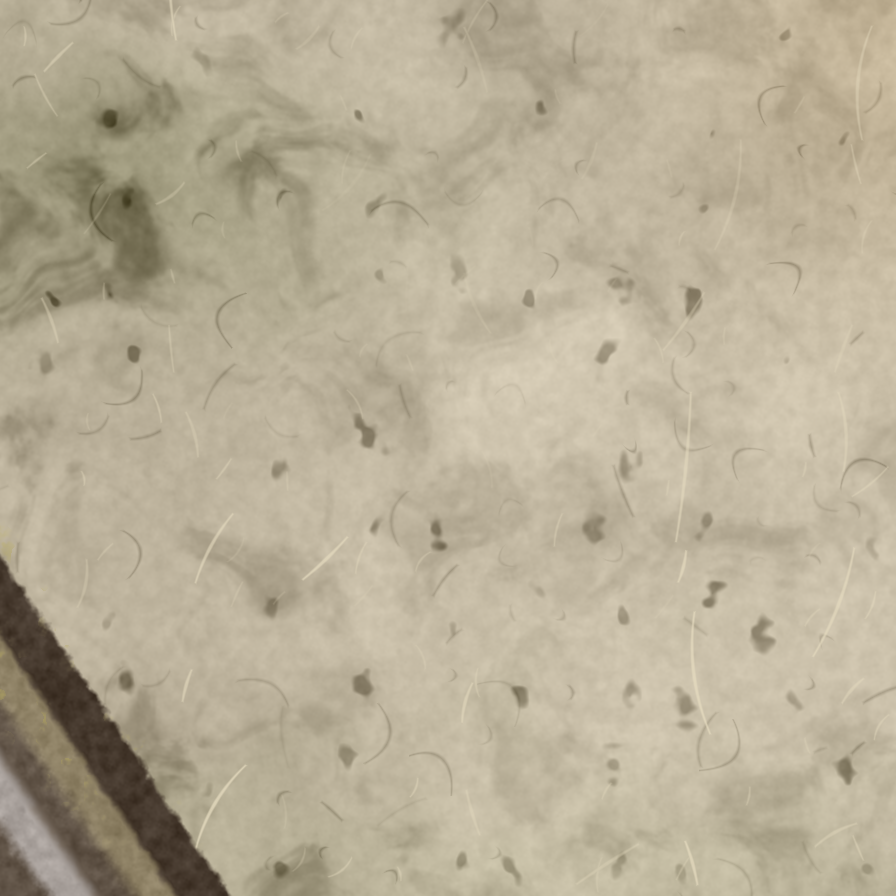
A Shadertoy shader for this texture:

```glsl
// Pale trampled soil with mossy stains, dark crumbs and scattered dry straw,
// crossed in the lower left corner by a dark striped rail.
// Layered value noise makes the ground; jittered cells place strands and crumbs.

const float SOIL_TONE = 0.782;
const vec3 SOIL_DROP = vec3(0.0, 0.04, 0.127);      // channel offsets from tone
const vec3 MOSS_TINT = vec3(-0.018, 0.002, -0.022);
const vec3 CLAY_TINT = vec3(-0.02, -0.04, -0.065);
const vec3 STRAW = vec3(0.90, 0.86, 0.75);
const vec3 YELLOW_GRASS = vec3(0.70, 0.65, 0.33);
const vec3 RAIL_DARK = vec3(0.27, 0.22, 0.175);
const vec3 RAIL_SHADE = vec3(0.38, 0.33, 0.28);
const vec3 RAIL_DUST = vec3(0.55, 0.50, 0.39);
const vec3 RAIL_SHINE = vec3(0.66, 0.63, 0.61);
const vec2 RAIL_NORMAL = vec2(0.829, 0.560);
const float RAIL_EDGE = 0.213;
const float SOFTNESS = 0.0013;

float hash1(vec2 p) {
    vec3 q = fract(p.xyx * 0.1031);
    q += dot(q, q.yzx + 33.33);
    return fract((q.x + q.y) * q.z);
}

vec4 hash4(vec2 p) {
    vec4 q = fract(p.xyxy * vec4(0.1031, 0.1030, 0.0973, 0.1099));
    q += dot(q, q.wzxy + 33.33);
    return fract((q.xxyz + q.yzzw) * q.zywx);
}

float noise(vec2 p) {
    vec2 c = floor(p), f = p - c;
    f = f * f * (3.0 - 2.0 * f);
    vec2 e = vec2(0.0, 1.0);
    return mix(mix(hash1(c), hash1(c + e.yx), f.x),
               mix(hash1(c + e.xy), hash1(c + e.yy), f.x), f.y);
}

float fbm(vec2 p, int octaves) {
    float sum = 0.0, total = 0.0, amp = 1.0;
    for (int i = 0; i < octaves; i++) {
        sum += amp * noise(p);
        total += amp;
        p = mat2(1.6, 1.2, -1.2, 1.6) * p + 17.3;
        amp *= 0.55;
    }
    return sum / total;
}

float glow(vec2 p, vec2 centre, vec2 size) {
    vec2 d = (p - centre) / size;
    return exp(-dot(d, d));
}

// Tapered, bent fibres, one per chosen cell; only the four nearest cells count
float strands(vec2 p, float cells, float share, vec2 reach, float width,
              vec2 angles, float bend, float soft, float seed) {
    float cover = 0.0;
    vec2 first = floor(p * cells - 0.5);
    for (int i = 0; i < 4; i++) {
        vec2 cell = first + vec2(i & 1, i >> 1);
        vec4 place = hash4(cell + seed);
        if (place.x > share) continue;
        vec2 q = p - (cell + 0.25 + 0.5 * place.yz) / cells;
        if (dot(q, q) > 1.3 * reach.y * reach.y) continue;
        vec4 form = hash4(cell + seed + 151.0);
        float angle = mix(angles.x, angles.y, place.w);
        vec2 dir = vec2(cos(angle), sin(angle));
        q = vec2(dot(q, dir), dot(q, vec2(-dir.y, dir.x)));
        float len = mix(reach.x, reach.y, form.x * form.x);
        float u = q.x / len;
        q.y -= (form.y - 0.5) * bend * len * u * u;
        float d = max(abs(q.y) - width * (1.0 - 0.5 * abs(u)), abs(q.x) - len);
        cover = max(cover, (1.0 - smoothstep(-soft, soft, d)) * mix(0.3, 1.0, form.z));
    }
    return cover;
}

// Ragged dark crumbs with soft rims
float crumbs(vec2 p, float cells, float share, float size, float ragged, float seed) {
    float cover = 0.0;
    vec2 first = floor(p * cells - 0.5);
    for (int i = 0; i < 4; i++) {
        vec2 cell = first + vec2(i & 1, i >> 1);
        vec4 place = hash4(cell + seed);
        if (place.x > share) continue;
        vec2 q = p - (cell + 0.25 + 0.5 * place.yz) / cells;
        q.x += (fract(place.w * 7.0) - 0.5) * q.y;
        float d = length(q * vec2(1.4, 0.9)) / (size * mix(0.5, 1.3, place.w)) + ragged;
        cover = max(cover, (1.0 - smoothstep(0.3, 1.2, d)) * mix(0.35, 1.0, place.x / share));
    }
    return cover;
}

// Stripes by distance from the lower left corner
vec3 railColor(float d, float grain) {
    vec3 c = mix(RAIL_SHADE, RAIL_SHINE, smoothstep(0.035, 0.055, d));
    c = mix(c, RAIL_SHADE, smoothstep(0.078, 0.096, d));
    c = mix(c, RAIL_DUST, smoothstep(0.112, 0.135, d));
    c = mix(c, RAIL_DARK, smoothstep(0.157, 0.167, d));
    return c + (grain - 0.5) * 0.16;
}

void mainImage(out vec4 fragColor, in vec2 fragCoord) {
    vec2 p = fragCoord / iResolution.y;
    float soft = max(SOFTNESS, 0.7 / iResolution.y);
    vec2 warp = vec2(fbm(p * 9.0 + 3.0, 2), fbm(p * 9.0 + 40.0, 2)) - 0.5;
    float broad = fbm(p * 5.0 + warp * 0.8 + 5.0, 3);
    float patches = fbm(p * 15.0 + warp * 2.5 + 9.0, 4);
    float grain = fbm(p * 85.0 + 60.0, 3);

    // Broad regions: moss, worn left side, grassy foot, clay corner
    float moss = glow(p + warp * 0.15, vec2(0.12, 0.79), vec2(0.30, 0.15));
    float worn = 1.0 - smoothstep(0.0, 0.5, p.x + warp.x * 0.3);
    float foot = 1.0 - smoothstep(0.0, 0.28, p.y + warp.y * 0.3);
    float clay = glow(p, vec2(1.02, 0.98), vec2(0.24, 0.30));
    float dirt = min(moss + 0.45 * worn + 0.4 * foot, 1.3);

    // Soil tone, stains and dark debris
    float tone = SOIL_TONE - 0.085 * dirt + 0.15 * (broad - 0.5) + 0.08 * (grain - 0.5);
    tone -= (0.07 + 0.13 * dirt) * smoothstep(0.46, 0.8, patches);
    float fibres = strands(p + warp * 0.02, 15.0, 0.45, vec2(0.006, 0.036), 0.0016,
                           vec2(0.3, 3.0), 1.8, soft * 2.0, 211.0);
    float ragged = (noise(p * 95.0 + 20.0) - 0.5) * 1.5;
    float clumps = crumbs(p, 11.0, 0.45, 0.013, ragged, 321.0);
    tone -= 0.16 * fibres + 0.26 * clumps;
    vec3 color = tone - SOIL_DROP + MOSS_TINT * (moss + 0.5 * foot) + CLAY_TINT * clay;

    // Dry straw, sparse on the bare upper middle
    float straw = strands(p, 7.0, 0.55, vec2(0.018, 0.085), 0.0019,
                          vec2(0.45, 2.0), 0.35, soft, 105.0);
    float chaff = strands(p, 14.0, 0.35, vec2(0.008, 0.028), 0.0013,
                          vec2(0.6, 2.1), 0.5, soft, 408.0);
    float bare = glow(p, vec2(0.52, 0.78), vec2(0.28, 0.26));
    color = mix(color, STRAW, max(straw, 0.6 * chaff) * (1.0 - 0.85 * bare) * 0.8);

    // Rail and its dusty strip
    float d = dot(p, RAIL_NORMAL) + (grain - 0.5) * 0.010;
    if (d < 0.28) {
        color = mix(railColor(d, grain), color, smoothstep(-0.004, 0.004, d - RAIL_EDGE));
        float verge = glow(vec2(d), vec2(0.142), vec2(0.03)) + 0.6 * glow(vec2(d), vec2(0.225), vec2(0.02));
        float tuft = step(0.55, noise(p * 40.0 + 70.0)) * smoothstep(0.5, 0.8, grain);
        color = mix(color, YELLOW_GRASS, 0.6 * tuft * verge * smoothstep(0.02, 0.2, p.y));
    }

    fragColor = vec4(clamp(color, 0.0, 1.0), 1.0);
}
```
